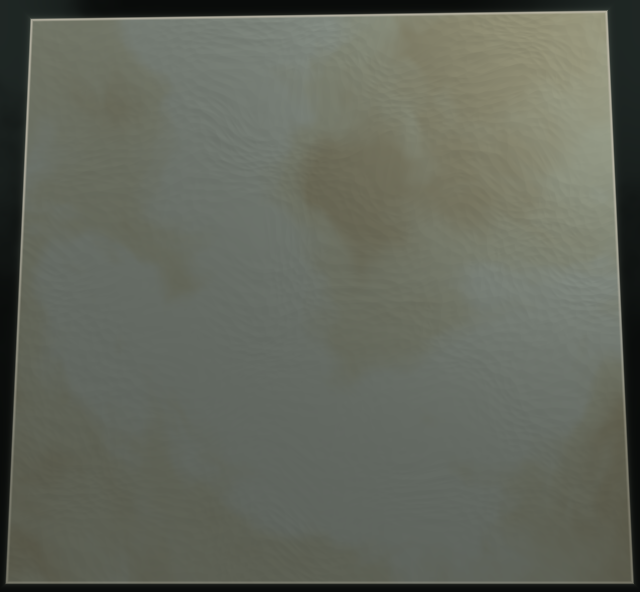
Write a WebGL 1 fragment shader that draws this texture.

```glsl
precision highp float;
// A dim, softly embossed stone tile with brown clouding, on a near-black ground.
uniform vec2 u_resolution;

// Tile corners as fractions of the canvas
const vec2 BOTTOM_LEFT = vec2(0.009, 0.014);
const vec2 BOTTOM_RIGHT = vec2(0.990, 0.014);
const vec2 TOP_RIGHT = vec2(0.949, 0.982);
const vec2 TOP_LEFT = vec2(0.048, 0.968);

// Colours; tile tints are scaled by the light level
const vec3 STONE_TINT = vec3(1.00, 1.035, 0.905);
const vec3 BROWN_TINT = vec3(0.99, 0.96, 0.77);
const vec3 SLATE_TINT = vec3(1.00, 1.06, 0.99);
const vec3 GROUND_DARK = vec3(0.035, 0.043, 0.038);
const vec3 GROUND_LIT = vec3(0.12, 0.15, 0.14);
const vec3 RIM_COLOR = vec3(0.74, 0.72, 0.66);

// Light and surface
const float BASE_LIGHT = 0.362;
const float TOP_LIGHT = 0.085;
const float GLOW_LIGHT = 0.19;
const vec2 GLOW_CENTER = vec2(0.97, 0.93);
const vec2 GLOW_SIZE = vec2(0.40, 0.48);
const float CLOUD_SCALE = 3.2;
const float WRINKLE_SCALE = 21.0;
const float PIT_SCALE = 58.0;
const float RELIEF_STEP = 0.003;
const float RELIEF_DEPTH = 0.11;
const float RIM_WIDTH = 0.0035;

vec2 hash2(vec2 p) {
  vec2 k = vec2(dot(p, vec2(127.1, 311.7)), dot(p, vec2(269.5, 183.3)));
  return fract(sin(k) * 43758.55);
}

float valueNoise(vec2 p) {
  vec2 i = floor(p), f = fract(p);
  vec2 s = f * f * (3.0 - 2.0 * f);
  float low = mix(hash2(i).x, hash2(i + vec2(1.0, 0.0)).x, s.x);
  float high = mix(hash2(i + vec2(0.0, 1.0)).x, hash2(i + 1.0).x, s.x);
  return mix(low, high, s.y);
}

float layeredNoise(vec2 p) {
  float sum = 0.0, weight = 0.5;
  for (int i = 0; i < 5; i++) {
    sum += weight * valueNoise(p);
    p = mat2(1.6, 1.2, -1.2, 1.6) * p + 7.3;
    weight *= 0.5;
  }
  return sum / 0.969;
}

// Distance to the nearest scattered cell point
float cellular(vec2 p) {
  vec2 i = floor(p), f = fract(p);
  float nearest = 2.0;
  for (int y = -1; y <= 1; y++) {
    for (int x = -1; x <= 1; x++) {
      vec2 cell = vec2(float(x), float(y));
      vec2 d = cell + hash2(i + cell) - f;
      nearest = min(nearest, dot(d, d));
    }
  }
  return sqrt(nearest);
}

// Leathery height: small pits and longer, wandering wrinkles
float surfaceHeight(vec2 p) {
  vec2 bend = vec2(valueNoise(p * 9.0), valueNoise(p * 9.0 + 31.0)) * 0.07;
  vec2 q = p + bend;
  float wrinkle = 1.0 - abs(2.0 * valueNoise(q * WRINKLE_SCALE * vec2(0.75, 1.3)) - 1.0);
  return 0.6 * cellular(q * PIT_SCALE * vec2(0.8, 1.1)) + 0.55 * wrinkle;
}

// Signed distance to the line a-b, positive on its left
float edgeDistance(vec2 p, vec2 a, vec2 b) {
  vec2 along = normalize(b - a);
  return dot(p - a, vec2(-along.y, along.x));
}

void main() {
  vec2 uv = gl_FragCoord.xy / u_resolution;
  vec2 aspect = vec2(u_resolution.x / u_resolution.y, 1.0);
  vec2 p = uv * aspect;
  float pixel = 1.0 / u_resolution.y;

  // Tile outline
  float bottom = edgeDistance(p, BOTTOM_LEFT * aspect, BOTTOM_RIGHT * aspect);
  float right = edgeDistance(p, BOTTOM_RIGHT * aspect, TOP_RIGHT * aspect);
  float top = edgeDistance(p, TOP_RIGHT * aspect, TOP_LEFT * aspect);
  float left = edgeDistance(p, TOP_LEFT * aspect, BOTTOM_LEFT * aspect);
  float inside = min(min(bottom, top), min(left, right));

  // Light falling from the upper right
  vec2 toGlow = (uv - GLOW_CENTER) / GLOW_SIZE;
  float light = BASE_LIGHT + TOP_LIGHT * uv.y * uv.y + GLOW_LIGHT * exp(-dot(toGlow, toGlow));

  // Brown clouds, slate patches and faint veins
  vec2 warp = vec2(layeredNoise(p * 2.5 + 4.0), layeredNoise(p * 2.5 + 19.0)) - 0.5;
  float cloud = layeredNoise((p + warp * 0.35) * CLOUD_SCALE + 2.7);
  float vein = 1.0 - smoothstep(0.0, 0.05, abs(layeredNoise((p + warp * 0.3) * 2.2 + 40.0) - 0.5));
  float brown = clamp(smoothstep(0.48, 0.72, cloud) + 0.35 * vein * smoothstep(0.35, 0.6, cloud), 0.0, 1.0);
  float slate = 1.0 - smoothstep(0.33, 0.47, cloud);
  vec3 tint = mix(mix(STONE_TINT, SLATE_TINT, slate), BROWN_TINT, brown * 0.75);
  light *= 1.0 - 0.06 * brown + 0.025 * slate;

  // Embossed relief, stronger in the lit areas
  float relief = surfaceHeight(p) - surfaceHeight(p + RELIEF_STEP * vec2(0.6, 0.8));
  float strength = mix(0.35, 1.0, smoothstep(0.35, 0.65, layeredNoise(p * 4.0 + 60.0)));
  light += relief * RELIEF_DEPTH * strength * smoothstep(0.2, 0.6, light);
  vec3 tile = tint * light;

  // Thin bright rim, dimmer low down and along the base
  float rim = 1.0 - smoothstep(RIM_WIDTH * 0.4, RIM_WIDTH * 1.6, inside);
  tile = mix(tile, RIM_COLOR, rim * mix(0.3, 0.85, smoothstep(0.1, 0.9, uv.y)));

  // Ground, a little lighter toward the upper sides
  float haze = smoothstep(0.25, 0.95, uv.y) * smoothstep(0.25, 0.65, layeredNoise(p * 5.0 + 80.0));
  vec3 ground = mix(GROUND_DARK, GROUND_LIT, haze * smoothstep(0.2, 0.5, abs(uv.x - 0.5)));
  ground += 0.10 * STONE_TINT * exp(-max(-inside, 0.0) / 0.004);

  float coverage = smoothstep(-pixel, pixel, inside);
  gl_FragColor = vec4(mix(ground, tile, coverage), 1.0);
}
```
